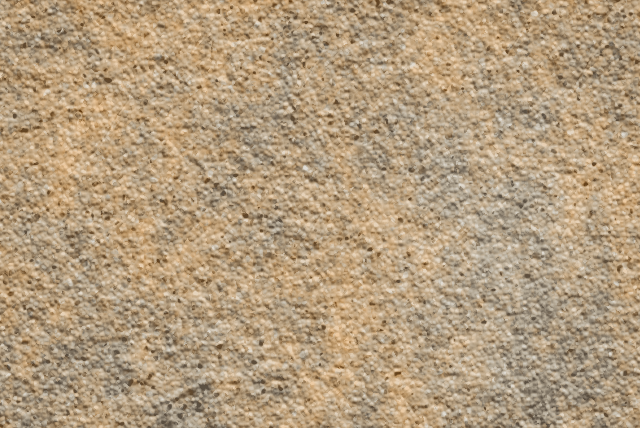
Give the GLSL for this texture, as a WebGL 2 fragment shader.

```glsl
#version 300 es
precision highp float;
// Weathered sandy plaster: gritty grains, ochre stains, grey bloom, pits and trowel marks.

uniform vec2 u_resolution;
out vec4 outColor;

// All lengths are in canvas heights.
const vec3 SHADE = vec3(0.38, 0.28, 0.17);
const vec3 SAND = vec3(0.72, 0.62, 0.485);
const vec3 LIGHT = vec3(0.90, 0.83, 0.74);
const vec3 WARM_SHIFT = vec3(0.014, -0.020, -0.056);
const vec2 LIGHT_STEP = vec2(0.0014, 0.0048);
const float GRAIN_FREQ = 98.0;
const float PEBBLE_FREQ = 25.0;
const float PIT_FREQ = 34.0;
const float RELIEF_GAIN = 0.78;
const float GRAIN_CONTRAST = 0.40;
const float BASE_TONE = 0.55;
const float SCRATCH_ANGLE = 1.08;

vec2 hash2(vec2 c) {
    vec3 q = fract(c.xyx * vec3(0.1031, 0.1030, 0.0973));
    q += dot(q, q.yzx + 33.33);
    return fract((q.xx + q.yz) * q.zy);
}

float noise(vec2 p) {
    vec2 i = floor(p), f = fract(p);
    f = f * f * (3.0 - 2.0 * f);
    float low = mix(hash2(i).x, hash2(i + vec2(1, 0)).x, f.x);
    float high = mix(hash2(i + vec2(0, 1)).x, hash2(i + vec2(1, 1)).x, f.x);
    return mix(low, high, f.y);
}

// Cellular noise: distance to the nearest seed, then two random values of its cell.
vec3 cellular(vec2 p) {
    vec2 base = floor(p), nearest = base;
    float best = 9.0;
    for (int y = -1; y <= 1; y++)
    for (int x = -1; x <= 1; x++) {
        vec2 cell = base + vec2(x, y);
        float d = length(cell + hash2(cell) - p);
        if (d < best) { best = d; nearest = cell; }
    }
    return vec3(best, hash2(nearest + 57.0));
}

// Steep, broken trowel scratches; 1 in the middle of a groove.
float scratches(vec2 p) {
    float c = cos(SCRATCH_ANGLE), s = sin(SCRATCH_ANGLE);
    vec2 q = vec2(c * p.x + s * p.y, c * p.y - s * p.x);
    q.y += 0.012 * noise(p * 14.0);
    float groove = 1.0 - abs(2.0 * noise(q * vec2(5.0, 23.0) + 40.0) - 1.0);
    return smoothstep(0.80, 1.0, groove) * smoothstep(0.45, 0.75, noise(p * 4.5 + 8.0));
}

// Signed height above the arched ledge near the foot of the wall.
float ledgeOffset(vec2 p) {
    float arch = 0.125 - 0.8 * (p.x - 0.66) * (p.x - 0.66);
    return p.y - arch - 0.012 * (noise(p * 25.0) - 0.5);
}

float surfaceHeight(vec2 p) {
    float height = 0.0, freq = 24.0, gain = 1.0;
    for (int i = 0; i < 3; i++) {
        height += gain * noise(p * freq + float(i) * 19.0);
        freq *= 2.1;
        gain *= 0.8;
    }
    height -= 0.45 * cellular(p * GRAIN_FREQ).x;
    return height - 0.28 * scratches(p);
}

void main() {
    vec2 p = gl_FragCoord.xy / u_resolution.y;
    float aspect = u_resolution.x / u_resolution.y;
    vec2 ragged = p + 0.007 * (vec2(noise(p * 90.0), noise(p * 90.0 + 31.0)) - 0.5);

    // Broad stains and mottling
    float stain = noise(p * vec2(5.0, 3.5) + 3.0) - 0.5;
    float mottle = noise(p * vec2(15.0, 11.0) + 21.0) - 0.5;
    float fleck = noise(p * 48.0 + 70.0) - 0.5;
    float bloom = smoothstep(0.55, 0.0, length((p - vec2(0.78 * aspect, 0.45)) * vec2(1.2, 0.9)));
    float foot = smoothstep(0.34, 0.02, p.y);

    // Relief lit from above
    float relief = surfaceHeight(p) - surfaceHeight(p + LIGHT_STEP);
    float tone = BASE_TONE + RELIEF_GAIN * relief;
    tone += 0.15 * stain + 0.20 * mottle + 0.14 * fleck + 0.05 * bloom - 0.03 * foot;
    tone -= 0.05 * smoothstep(0.35, 0.65, length(p / vec2(aspect, 1.0) - 0.5));

    // Grains, each with its own tone and tint
    vec3 grain = cellular(ragged * GRAIN_FREQ);
    float grainBody = smoothstep(0.75, 0.30, grain.x);
    tone += GRAIN_CONTRAST * grainBody * (grain.y - 0.5);

    float warmth = 0.25 + 1.5 * stain + 1.7 * mottle + 1.6 * fleck;
    warmth += 1.3 * grainBody * (grain.z - 0.5) - 0.7 * bloom - 0.6 * foot;

    // Sparse pale and grey pebbles
    vec3 pebble = cellular(ragged * PEBBLE_FREQ + 11.0);
    float pebbleSize = mix(0.10, 0.24, pebble.z);
    float pebbleMask = smoothstep(pebbleSize, 0.6 * pebbleSize, pebble.x) * step(0.70, pebble.y);
    tone += pebbleMask * mix(-0.05, 0.20, fract(pebble.z * 7.0));
    warmth -= 1.1 * pebbleMask;

    // Clustered dark pits
    vec3 pit = cellular(ragged * PIT_FREQ + 83.0);
    float pitSize = mix(0.12, 0.30, pit.z);
    float cluster = noise(p * 7.0 + 50.0);
    float pitMask = smoothstep(pitSize, 0.35 * pitSize, pit.x);
    pitMask *= smoothstep(0.0, 0.08, pit.y - 1.02 + 0.55 * cluster);
    tone -= 0.42 * pitMask;

    // Arched ledge: bright lip above a thin shadow
    float ledge = ledgeOffset(p);
    float span = smoothstep(0.34, 0.42, p.x) * smoothstep(0.74, 0.64, p.x);
    tone += 0.10 * span * smoothstep(0.026, 0.008, abs(ledge - 0.018));
    tone -= 0.22 * span * smoothstep(0.013, 0.002, abs(ledge + 0.006));

    // Tone ramp and tint
    tone = clamp(tone, 0.0, 1.0);
    vec3 color = mix(SHADE, SAND, min(2.0 * tone, 1.0));
    color = mix(color, LIGHT, max(2.0 * tone - 1.0, 0.0));
    color += WARM_SHIFT * clamp(warmth, -1.6, 2.0);
    outColor = vec4(clamp(color, 0.0, 1.0), 1.0);
}
```
